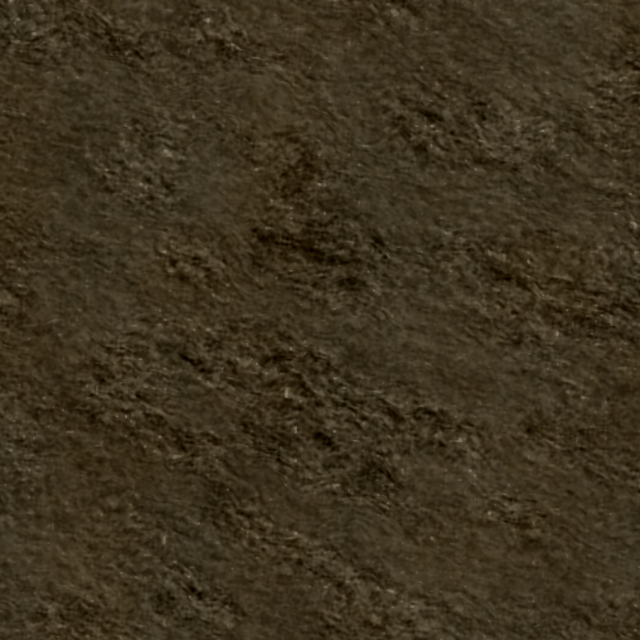
This texture is drawn by a Shadertoy shader. Its source:

```glsl
// Dark olive-brown soil: a rough, side-lit surface with slanted streaks.
// Stretched value noise gives a height field whose slope is shaded, then
// fine grain, shadowed crevices and small pale glints are laid over it.

#define SOIL_COLOR vec3(0.243, 0.200, 0.122)
#define CONTRAST 0.062
#define STREAK_ANGLE -0.46
#define RELIEF_SCALE 25.0
#define RELIEF_AMOUNT 1.35
#define LIGHT_STEP 0.004
#define GRAIN_SCALE 88.0
#define GRAIN_AMOUNT 0.95
#define CREVICE_AMOUNT 1.7
#define GLINT_AMOUNT 1.9
#define TINT_AMOUNT 0.008

// Integer hash of a lattice cell, from -1 to 1
float hash(vec2 cell) {
    uvec2 k = uvec2(ivec2(cell));
    uint h = k.x * 1597334677u ^ k.y * 3812015801u;
    h = (h ^ (h >> 16)) * 2146121005u;
    h = (h ^ (h >> 15)) * 2221713035u;
    h ^= h >> 16;
    return float(h & 0xffffu) / 32767.5 - 1.0;
}

// Smooth value noise, from -1 to 1
float noise(vec2 p) {
    vec2 cell = floor(p);
    vec2 f = fract(p);
    vec2 u = f * f * f * (f * (f * 6.0 - 15.0) + 10.0);
    float low = mix(hash(cell), hash(cell + vec2(1, 0)), u.x);
    float high = mix(hash(cell + vec2(0, 1)), hash(cell + vec2(1, 1)), u.x);
    return mix(low, high, u.y);
}

mat2 rotation(float angle) {
    float c = cos(angle), s = sin(angle);
    return mat2(c, -s, s, c);
}

// Surface height: octaves drawn out along the streaks, each turned a little
float height(vec2 p) {
    float sum = 0.0, amplitude = 1.0, frequency = RELIEF_SCALE;
    for (int i = 0; i < 3; i++) {
        sum += amplitude * noise(p * frequency * vec2(1.0, 1.9) + float(i) * 37.3);
        p = rotation(0.17) * p;
        frequency *= 2.0;
        amplitude *= 0.62;
    }
    return sum;
}

void mainImage(out vec4 fragColor, in vec2 fragCoord) {
    vec2 uv = fragCoord / iResolution.y;

    // Streak space: x runs along the streaks, bent slightly by a slow warp
    vec2 p = rotation(STREAK_ANGLE) * uv + 3.0;
    p += 0.010 * vec2(noise(uv * 13.0), noise(uv * 13.0 + 51.7));
    p += 0.003 * vec2(noise(uv * 55.0 + 9.1), noise(uv * 55.0 + 71.3));

    // Broad patches, and how rough the ground is in each
    float patches = 0.6 * noise(p * vec2(5.0, 8.0)) + 0.5 * noise(p * vec2(13.0, 22.0) + 17.0);
    float rough = mix(0.65, 1.3, smoothstep(-0.6, 0.6, noise(p * vec2(8.0, 15.0) + 83.0)));

    // Side-lit relief
    float relief = height(p) - height(p + LIGHT_STEP * vec2(0.35, 1.0));

    // Two layers of grain, the finer one turned off the streak axis
    float grain = noise(p * GRAIN_SCALE * vec2(1.0, 1.7) + 29.0);
    float speck = noise(rotation(0.7) * uv * GRAIN_SCALE * 2.1 + 61.0);

    // Ragged dark crevices, mostly on rough ground
    float hollow = noise(p * vec2(20.0, 42.0) + 7.0) + 0.35 * grain;
    float crevice = smoothstep(0.45, 1.0, hollow) * smoothstep(0.75, 1.2, rough);

    // Sparse pale glints
    float glint = smoothstep(0.58, 0.95, noise(uv * GRAIN_SCALE * 1.5 + 113.0));
    glint *= smoothstep(-0.1, 0.6, relief + 0.4 * grain) * rough;

    float shade = 0.55 * patches + rough * (RELIEF_AMOUNT * relief
                + GRAIN_AMOUNT * (0.85 * grain + 0.85 * speck));
    shade += GLINT_AMOUNT * glint - CREVICE_AMOUNT * crevice;

    // Hue drifts between olive and brown
    float tint = noise(uv * 7.0 + 41.0) + 0.6 * noise(uv * 45.0 + 19.0);
    vec3 color = SOIL_COLOR + CONTRAST * shade * vec3(1.0, 0.99, 0.95);
    color += TINT_AMOUNT * tint * vec3(0.7, -0.2, -1.0);

    fragColor = vec4(clamp(color, 0.0, 1.0), 1.0);
}
```
